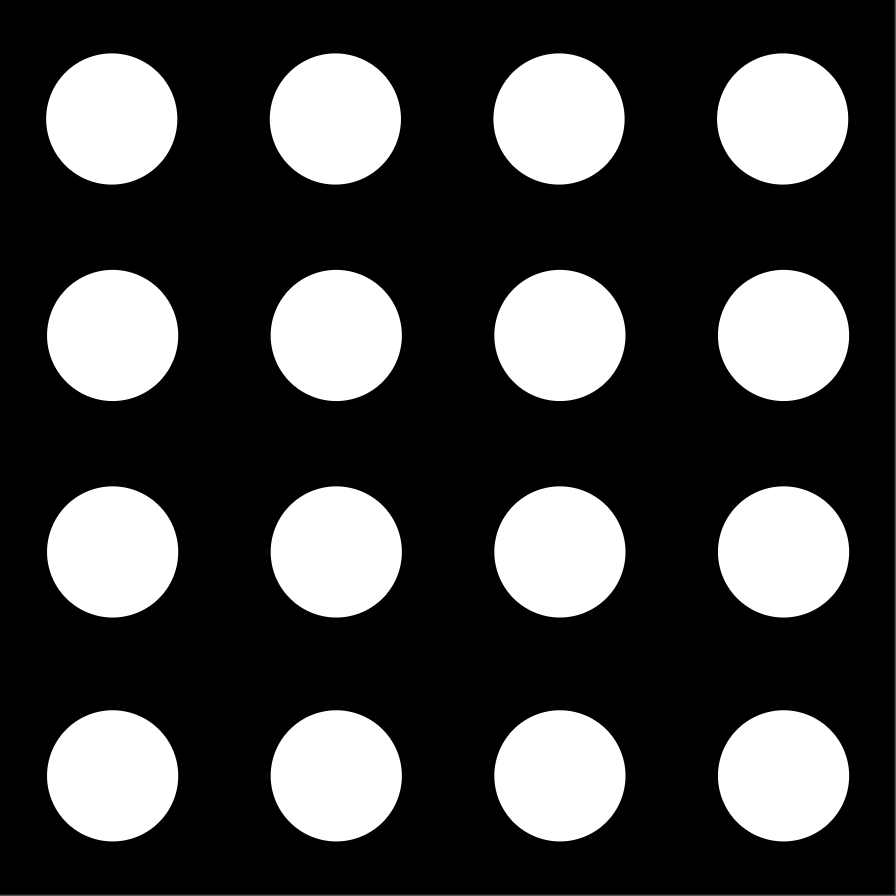
Reproduce this pattern procedurally as a three.js fragment shader.

```glsl
// Four by four grid of white discs on black, with a thin grey trim at the right and bottom.
varying vec2 vUv;

const vec3 GROUND_COLOR = vec3(0.0);
const vec3 DISC_COLOR = vec3(1.0);
const vec3 TRIM_COLOR = vec3(0.33);

const float LAST_INDEX = 3.0;                    // four columns and four rows
const vec2 FIRST_CENTER = vec2(0.1257, 0.8672);  // top left disc
const vec2 PITCH = vec2(0.2496, 0.2416);
const float DISC_RADIUS = 0.0732;
const float TOP_ROW_SHIFT = 0.001;               // top row sits slightly left
const float BOTTOM_ROW_DROP = 0.0083;            // bottom row sits slightly low
const float TRIM_WIDTH = 0.0015;

// Signed distance to the nearest disc of the grid.
float discGridDistance(vec2 p) {
  vec2 offset = vec2(p.x - FIRST_CENTER.x, FIRST_CENTER.y - p.y);
  vec2 cell = clamp(floor(offset / PITCH + 0.5), 0.0, LAST_INDEX);
  vec2 center = FIRST_CENTER + vec2(cell.x, -cell.y) * PITCH;

  // Small misalignments of the outer rows.
  center.x -= TOP_ROW_SHIFT * (1.0 - step(0.5, cell.y));
  center.y -= BOTTOM_ROW_DROP * step(LAST_INDEX - 0.5, cell.y);
  return length(p - center) - DISC_RADIUS;
}

// Signed distance to the trim along the right and bottom edges.
float trimDistance(vec2 p) {
  return min(1.0 - p.x, p.y) - TRIM_WIDTH;
}

// Antialiased coverage of a shape from its signed distance.
float coverage(float distanceToShape, float pixel) {
  return clamp(0.5 - distanceToShape / pixel, 0.0, 1.0);
}

void main() {
  float pixel = max(fwidth(vUv.x), 0.00001);
  vec3 color = mix(GROUND_COLOR, DISC_COLOR, coverage(discGridDistance(vUv), pixel));
  color = mix(color, TRIM_COLOR, coverage(trimDistance(vUv), pixel));
  gl_FragColor = vec4(color, 1.0);
}
```
